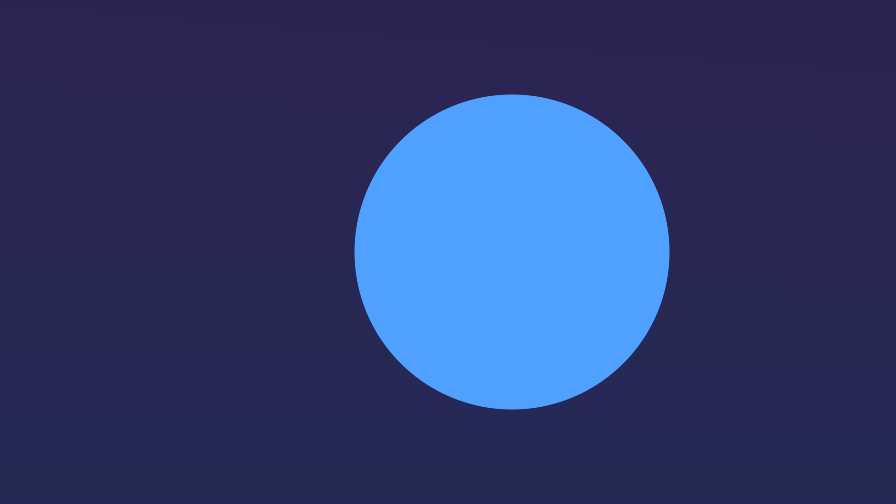
A WebGL 1 fragment shader for this background:

```glsl
precision mediump float;
// A flat sky-blue disc, right of centre, on a dim indigo-to-violet gradient.

uniform vec2 u_resolution;

void main() {
  vec2 uv = gl_FragCoord.xy / u_resolution;
  // Centred coordinates, in canvas heights
  vec2 p = (gl_FragCoord.xy - 0.5 * u_resolution) / u_resolution.y;
  float pixel = 1.0 / u_resolution.y;

  // Backdrop: navy below, violet above, leaning slightly to the right
  float rise = clamp(uv.y + 0.15 * (uv.x - 0.5) * uv.y, 0.0, 1.0);
  vec3 navy = vec3(0.143, 0.165, 0.335);
  vec3 violet = vec3(0.169, 0.141, 0.322);
  vec3 color = mix(navy, violet, rise);

  // Disc with a one-pixel soft rim
  float disc = length(p - vec2(0.127, 0.0)) - 0.3125;
  float cover = 1.0 - smoothstep(-0.5 * pixel, 0.5 * pixel, disc);
  color = mix(color, vec3(0.31, 0.627, 1.0), cover);

  gl_FragColor = vec4(color, 1.0);
}
```
